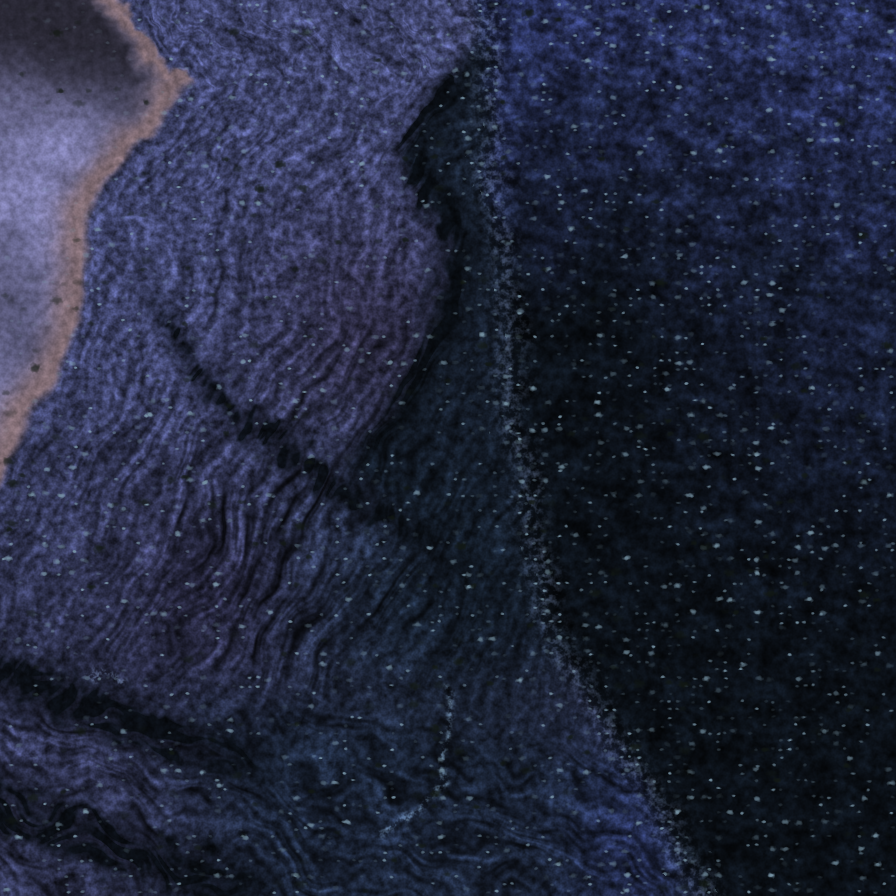
Write a WebGL 1 fragment shader that draws this texture.

```glsl
precision highp float;
// Dusk hillside from above: a pale shoulder, layered blue slopes and a shadowed far flank.
// Bent border lines split the ground, stretched gradient noise carves the strata,
// and jittered cell dots scatter stones and shrubs.
uniform vec2 u_resolution;

#define SHADOW_COLOR vec3(0.05, 0.075, 0.108)
#define SLOPE_COLOR vec3(0.24, 0.26, 0.41)
#define FLANK_COLOR vec3(0.15, 0.18, 0.335)
#define PALE_COLOR vec3(0.42, 0.42, 0.58)
#define WARM_COLOR vec3(0.5, 0.42, 0.45)
#define STONE_COLOR vec3(0.5, 0.62, 0.69)
#define SHRUB_COLOR vec3(0.07, 0.095, 0.07)
#define STRATA_DEPTH 1.0
#define GRAIN_DEPTH 0.8
#define EDGE_WARP 0.018

float hash(vec2 p) {
  vec3 q = fract(vec3(p.xyx) * 0.1031);
  q += dot(q, q.yzx + 33.33);
  return fract((q.x + q.y) * q.z);
}
float corner(vec2 cell, vec2 offset) {
  float angle = 6.2832 * hash(cell);
  return dot(vec2(cos(angle), sin(angle)), offset);
}
float noise(vec2 p) {
  vec2 i = floor(p), f = fract(p), e = vec2(1.0, 0.0);
  vec2 w = f * f * f * (f * (f * 6.0 - 15.0) + 10.0);
  return mix(mix(corner(i, f), corner(i + e, f - e), w.x),
             mix(corner(i + e.yx, f - e.yx), corner(i + 1.0, f - 1.0), w.x), w.y);
}
float fbm(vec2 p) {
  float sum = 0.0, amp = 1.0;
  for (int k = 0; k < 3; k++) {
    sum += amp * noise(p);
    p = mat2(1.6, 1.2, -1.2, 1.6) * p + 7.3;
    amp *= 0.6;
  }
  return sum;
}
// Change of slope in a border line, active below the given height
float knee(float y, float height, float slope) { return max(height - y, 0.0) * slope; }
float ridgeX(float y) {
  return 0.534 + knee(y, 1.0, 0.08) + knee(y, 0.5, 0.12) + knee(y, 0.31, 0.36);
}
float gullyX(float y) {
  return 0.53 + knee(y, 0.96, -0.58) + knee(y, 0.83, 1.01) + knee(y, 0.727, -0.63)
       + knee(y, 0.635, -0.24) + knee(y, 0.53, -0.4) + knee(y, 0.48, 0.88);
}
float shoulderX(float y) {
  return 0.13 + knee(y, 1.0, 0.9) + knee(y, 0.91, -1.7) + knee(y, 0.785, 0.63) + knee(y, 0.64, -0.36);
}
float band(float d, float width) { return exp(-d * d / (width * width)); }
float blob(vec2 p, vec2 center, vec2 radius) { return band(length((p - center) / radius), 1.0); }
float segment(vec2 p, vec2 a, vec2 b) {
  vec2 d = b - a;
  return length(p - a - d * clamp(dot(p - a, d) / dot(d, d), 0.0, 1.0));
}
// One ragged dot of random strength in a share of the grid cells
float dots(vec2 p, float scale, float share, float seed) {
  vec2 key = floor(p * scale) + seed;
  vec2 center = 0.35 + 0.3 * vec2(hash(key + 11.7), hash(key + 47.1));
  vec2 d = (fract(p * scale) - center) * vec2(0.8, 1.2);
  float strength = hash(key + 5.3);
  float size = 0.3 + 0.2 * noise(p * 260.0);
  return step(hash(key), share) * smoothstep(size, size * 0.2, length(d)) * mix(0.15, 1.0, strength * strength);
}

void main() {
  vec2 p = gl_FragCoord.xy / u_resolution;
  float broad = fbm(p * 7.0), rough = fbm(p * 28.0 + 9.0), grain = fbm(p * 105.0);
  vec2 q = p + EDGE_WARP * vec2(broad + 0.4 * rough, rough);
  // Signed offsets from the main borders
  float ridge = q.x - ridgeX(p.y), gully = q.x - gullyX(q.y), shoulder = q.x - shoulderX(q.y);
  float crease = q.y - 0.66 + 1.28 * (q.x - 0.17) - 0.56 * max(q.x - 0.26, 0.0);
  float pale = smoothstep(0.007, -0.007, shoulder);
  float flank = smoothstep(-0.012, 0.016, ridge);
  float lower = smoothstep(0.31, 0.19, q.y + 0.1 * q.x);
  // Middle slope with plum patches and a dim hollow
  vec3 color = SLOPE_COLOR * mix(0.72, 1.0, smoothstep(0.23, 0.68, p.y - 0.25 * p.x));
  color = mix(color, vec3(0.175, 0.165, 0.26), 0.85 * blob(q, vec2(0.4, 0.63), vec2(0.11, 0.13)));
  color = mix(color, vec3(0.145, 0.14, 0.23), 0.85 * blob(q, vec2(0.25, 0.34), vec2(0.11)));
  color = mix(color, vec3(0.09, 0.125, 0.19), 0.9 * lower * smoothstep(0.1, 0.33, p.x));
  color = mix(color, SHADOW_COLOR * 1.4, 0.85 * blob(q, vec2(0.46, 0.33), vec2(0.16, 0.18)));
  float hollow = smoothstep(-0.01, mix(0.15, 0.015, smoothstep(0.36, 0.5, p.y)), gully);
  color = mix(color, SHADOW_COLOR * 1.3, 0.9 * hollow * smoothstep(0.12, 0.34, p.y));
  color = mix(color, vec3(0.13, 0.16, 0.3), 0.8 * blob(q, vec2(0.71, 0.05), vec2(0.07, 0.11)));
  // Strata follow the shoulder, then tilt across the lower left
  float along = shoulder * 85.0 + broad, down = (p.y + 0.4 * p.x) * 65.0 + broad * 4.0;
  float upright = noise(vec2(along, p.y * 9.0)) + 0.7 * noise(vec2(along * 1.9, p.y * 25.0));
  float tilted = noise(vec2(p.x * 15.0, down)) + 0.7 * noise(vec2(p.x * 35.0, down * 1.9));
  float strata = mix(upright, tilted, lower);
  color *= max(0.25, 1.0 + STRATA_DEPTH * strata * (0.45 + 0.8 * blob(p, vec2(0.34, 0.4), vec2(0.17)) + 0.4 * lower));
  // Gullies and ledges in deep shadow
  float cut = 1.2 * band(gully - 0.01, 0.02) * smoothstep(0.46, 0.54, p.y) * smoothstep(0.97, 0.86, p.y);
  cut += band(crease, 0.018) * smoothstep(0.14, 0.22, p.x) * smoothstep(0.6, 0.4, p.x);
  float ledge = band(q.y - 0.25 + 0.37 * q.x, 0.027) + band(q.y - 0.1 + 0.35 * q.x, 0.03);
  cut += 1.2 * ledge * smoothstep(0.34, 0.22, p.x);
  color = mix(color, SHADOW_COLOR * 0.6, clamp(cut * (0.85 + 1.8 * strata), 0.0, 0.95));
  // Pale shoulder with warm rim and dim upper corner
  vec3 lit = mix(PALE_COLOR * (1.0 + 0.4 * broad), WARM_COLOR, band(shoulder + 0.01, 0.025));
  float dim = smoothstep(0.8, 0.93, q.y + 0.25 * shoulder) * smoothstep(-0.01, -0.05, shoulder);
  color = mix(color, mix(lit, vec3(0.15, 0.145, 0.19), 0.95 * dim), pale);
  // Far flank fading from blue into darkness
  float dusk = smoothstep(0.6, 1.03, p.y + broad * 0.12) + 0.4 * blob(q, vec2(0.96, 0.62), vec2(0.18, 0.2));
  vec3 far = mix(SHADOW_COLOR * 0.8, FLANK_COLOR, min(dusk, 1.0));
  far *= 1.0 + 0.45 * noise(vec2(p.x * 32.0, (p.y + 0.2 * p.x) * 85.0)) + 0.4 * rough;
  color = mix(color, far, flank);
  color *= max(0.2, 1.0 + GRAIN_DEPTH * (0.75 * grain + 0.3 * rough) * mix(1.0, 0.4, pale));
  // Stony ridge and light streaks on the lower ground
  float crest = band(ridge - 0.004, 0.016);
  color += vec3(0.12, 0.13, 0.16) * crest * clamp(0.3 + 1.6 * grain, 0.0, 1.2);
  vec2 bend = vec2(0.497, 0.12);
  float streak = min(segment(q, vec2(0.495, 0.23), bend), segment(q, bend, vec2(0.43, 0.065)));
  streak = min(streak, segment(q, vec2(0.1, 0.25), vec2(0.14, 0.235)));
  color += STONE_COLOR * 0.5 * band(streak, 0.004) * clamp(0.3 + 1.5 * grain, 0.0, 1.0);
  // Scattered stones and shrubs
  for (int k = 0; k < 2; k++) {
    float level = float(k);
    float stone = dots(p, 68.0 + 45.0 * level, 0.13 + 0.07 * flank + 0.2 * crest, 31.0 * level);
    color = mix(color, STONE_COLOR, stone * 0.85 * (1.0 - 0.7 * pale));
    color = mix(color, SHRUB_COLOR, 0.8 * dots(p, 40.0 + 25.0 * level, 0.09, 17.0 * level + 101.0));
  }
  gl_FragColor = vec4(clamp(color, 0.0, 1.0), 1.0);
}
```
